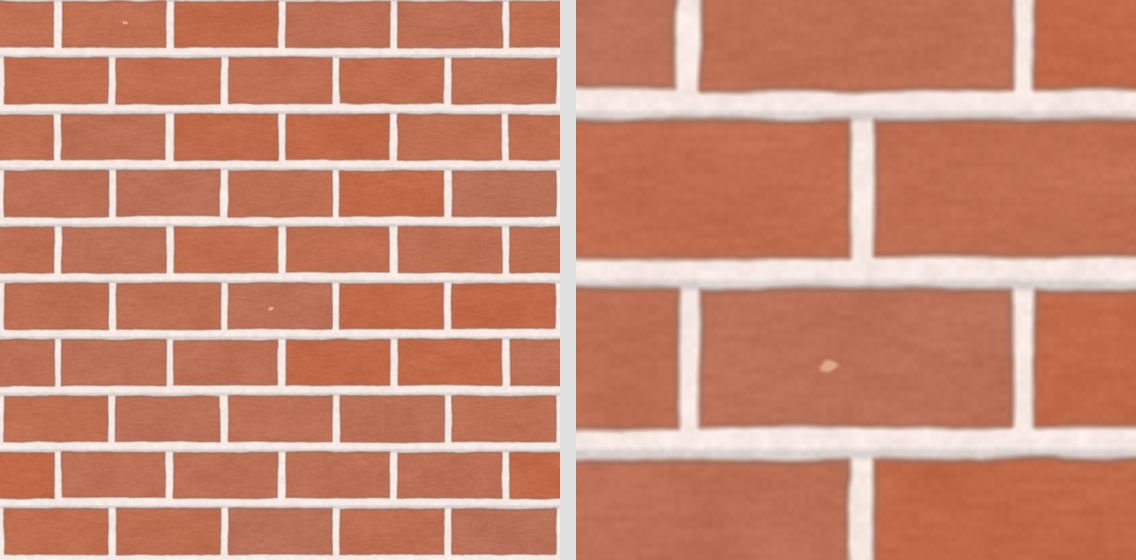
Left: the whole. Right: its middle third, enlarged.
Write a three.js fragment shader that draws this texture.

```glsl
// Running-bond brick wall: ten courses of five terracotta bricks in pale mortar.
// Each brick is a slightly jittered rounded-box distance field, with soft dark
// rims, fine streaked grain, and mortar shaded along the foot of each bed joint.
varying vec2 vUv;

// Layout, in canvas units
const float BRICKS_ACROSS = 5.0;
const vec2 PITCH = vec2(0.2, 0.1006);
const vec2 BRICK_HALF = vec2(0.0936, 0.0417);
const float TOP_OFFSET = 0.0067;
const float EVEN_SHIFT = 0.484;
const float CORNER = 0.002;

// Irregularity
const float POSITION_JITTER = 0.0022;
const float SIZE_JITTER = 0.0014;
const float EDGE_WOBBLE = 0.0022;
const float EDGE_SOFT = 0.0026;
const float RIM_WIDTH = 0.0055;
const float CHIP_CHANCE = 0.05;

// Colours
const vec3 BRICK_DULL = vec3(0.725, 0.445, 0.350);
const vec3 BRICK_WARM = vec3(0.757, 0.432, 0.312);
const vec3 BRICK_FIRED = vec3(0.755, 0.405, 0.270);
const vec3 RIM = vec3(0.610, 0.430, 0.365);
const vec3 MORTAR_LIGHT = vec3(0.970, 0.915, 0.890);
const vec3 MORTAR_SHADE = vec3(0.835, 0.805, 0.795);
const vec3 CHIP = vec3(0.870, 0.660, 0.530);

float hash(vec2 p) {
  vec3 q = fract(vec3(p.xyx) * 0.1031);
  q += dot(q, q.yzx + 33.33);
  return fract((q.x + q.y) * q.z);
}

float noise(vec2 p) {
  vec2 i = floor(p);
  vec2 f = fract(p);
  f = f * f * (3.0 - 2.0 * f);
  float low = mix(hash(i), hash(i + vec2(1.0, 0.0)), f.x);
  float high = mix(hash(i + vec2(0.0, 1.0)), hash(i + vec2(1.0, 1.0)), f.x);
  return mix(low, high, f.y);
}

float roundedBox(vec2 p, vec2 halfSize) {
  vec2 q = abs(p) - halfSize + CORNER;
  return length(max(q, 0.0)) + min(max(q.x, q.y), 0.0) - CORNER;
}

vec3 brickColour(vec2 pos, vec2 local, vec2 id) {
  float tone = hash(id + 11.0);
  vec3 colour = mix(BRICK_DULL, BRICK_WARM, tone);
  colour = mix(colour, BRICK_FIRED, 0.8 * smoothstep(0.82, 0.95, hash(id + 37.0)));

  // Broad mottling and fine horizontal grain
  float mottle = noise(pos * vec2(22.0, 34.0) + id * 7.0) - 0.5;
  float streak = noise(pos * vec2(75.0, 260.0)) - 0.5;
  float grain = noise(pos * 310.0 + 50.0) - 0.5;
  colour += 0.030 * mottle + 0.030 * streak + 0.022 * grain;

  // Occasional small pale chip
  vec2 centre = (vec2(hash(id + 53.0), hash(id + 71.0)) - 0.5) * BRICK_HALF * 1.4;
  float reach = length((local - centre) * vec2(0.7, 1.2));
  reach += 0.003 * (noise(pos * 240.0) - 0.5);
  float chip = 1.0 - smoothstep(0.002, 0.005, reach);
  return mix(colour, CHIP, chip * step(hash(id + 89.0), CHIP_CHANCE));
}

vec3 mortarColour(vec2 pos, float cellY) {
  // Shadow gathers just above the top face of each course
  float shadow = 1.0 - smoothstep(0.0005, 0.0055, abs(cellY + 0.0435));
  vec3 colour = mix(MORTAR_LIGHT, MORTAR_SHADE, 0.85 * shadow);
  float patchy = noise(pos * 90.0) - 0.5;
  float grit = noise(pos * 260.0 + 19.0) - 0.5;
  return colour + 0.035 * patchy + 0.035 * grit;
}

void main() {
  // Courses are counted downward, alternate ones offset by half a brick
  vec2 pos = vec2(vUv.x, 1.0 - vUv.y);
  vec2 grid = (pos + vec2(0.0, TOP_OFFSET)) / PITCH;
  float row = floor(grid.y);
  grid.x += EVEN_SHIFT * (1.0 - mod(row, 2.0));
  vec2 id = vec2(mod(floor(grid.x), BRICKS_ACROSS), row);
  vec2 cell = (fract(grid) - 0.5) * PITCH;

  // Individual placement, size and gently uneven edges
  vec2 random = vec2(hash(id + 3.0), hash(id + 23.0)) - 0.5;
  vec2 local = cell - random * POSITION_JITTER * vec2(1.0, 0.6);
  vec2 halfSize = BRICK_HALF + random.yx * SIZE_JITTER;
  float wobble = noise(pos * 28.0 + id * 5.0) - 0.5;
  wobble += 0.4 * (noise(pos * 120.0) - 0.5);
  float dist = roundedBox(local, halfSize) + wobble * EDGE_WOBBLE;

  // Rim is strongest under the bed joint
  float rim = smoothstep(-RIM_WIDTH, 0.0, dist);
  rim *= mix(0.75, 1.0, smoothstep(0.025, -0.040, local.y));
  vec3 brick = mix(brickColour(pos, local, id), RIM, rim);

  float mortar = smoothstep(-EDGE_SOFT, EDGE_SOFT, dist);
  gl_FragColor = vec4(mix(brick, mortarColour(pos, cell.y), mortar), 1.0);
}
```
